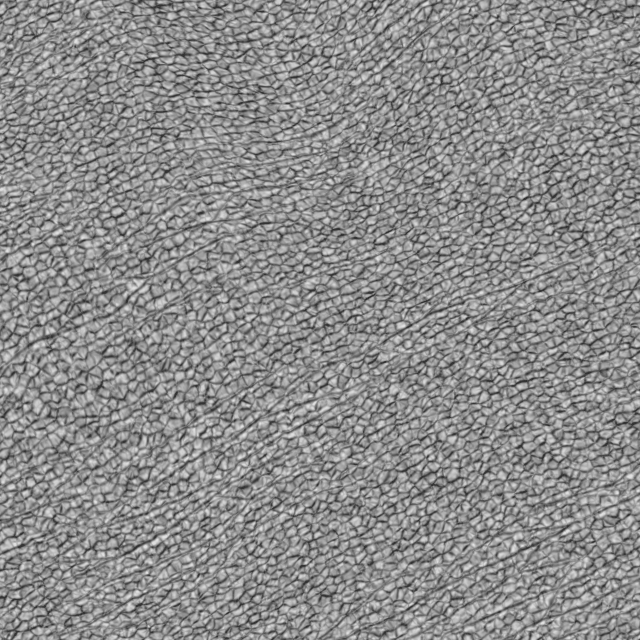
Give the GLSL for this texture, as a three.js fragment shader.

```glsl
// Grey leather: small pebbled grains split by dark creases, with long folds
// rising to the right. Three stretched Voronoi layers (folds, grains, fine
// wrinkles) share one sheared domain; value noise adds the mottled surface.

varying vec2 vUv;

// Layout, in canvas units
const float FOLD_ANGLE = 0.47;
const vec2 FOLD_SCALE = vec2(5.0, 27.0);
const vec2 GRAIN_SCALE = vec2(61.0, 80.0);
const vec2 WRINKLE_SCALE = vec2(118.0, 136.0);
const float CELL_JITTER = 0.82;
const float MOTTLE_SCALE = 190.0;
const vec2 BEND_SCALE = vec2(3.6, 1.6);
const float BEND_AMOUNT = 0.09;
const float WOBBLE_SCALE = 85.0;
const float WOBBLE_AMOUNT = 0.0036;

// Crease half widths, and how much creases across the folds keep
const float FOLD_WIDTH = 0.0024;
const float GRAIN_WIDTH = 0.0021;
const float WRINKLE_WIDTH = 0.0016;
const float FOLD_CROSSWISE = 0.0;
const float GRAIN_CROSSWISE = 0.6;
const float GRAIN_RIM_OFFSET = 0.0044;
const float GRAIN_RIM_WIDTH = 0.0022;
const float FOLD_RIM_OFFSET = 0.0055;
const float FOLD_RIM_WIDTH = 0.0032;
const float FOLD_CLEARANCE = 0.0075;

// Tones
const float SURFACE_TONE = 0.682;
const float CREASE_DEPTH = 0.345;
const float WRINKLE_DEPTH = 0.10;
const float GRAIN_RIM_LIGHT = 0.04;
const float FOLD_RIM_LIGHT = 0.08;
const float MOTTLE_CONTRAST = 0.30;
const float DARKEST = 0.20;
const float LIGHTEST = 0.88;

vec2 hash2(vec2 p) {
  vec2 k = vec2(dot(p, vec2(127.1, 311.7)), dot(p, vec2(269.5, 183.3)));
  return fract(sin(k) * 43758.5453);
}

// Smooth value noise with two independent channels, each 0 to 1
vec2 noise2(vec2 p) {
  vec2 cell = floor(p);
  vec2 f = fract(p);
  f = f * f * (3.0 - 2.0 * f);
  vec2 low = mix(hash2(cell), hash2(cell + vec2(1.0, 0.0)), f.x);
  vec2 high = mix(hash2(cell + vec2(0.0, 1.0)), hash2(cell + 1.0), f.x);
  return mix(low, high, f.y);
}

// Soft line profile: 1 on the line, fading over the given width
float softLine(float d, float width) {
  return exp(-d * d / (width * width));
}

vec2 cellPoint(vec2 cell) {
  return 0.5 + CELL_JITTER * (hash2(cell) - 0.5);
}

// Voronoi creases: x is the border distance in canvas units, y the darkness,
// which drops to the crosswise share where a border runs across the folds
vec2 creases(vec2 p, vec2 scale, float seed, float width, float crosswise) {
  vec2 s = p * scale + seed;
  vec2 cell = floor(s);
  vec2 f = fract(s);
  vec2 nearestCell = vec2(0.0);
  vec2 nearest = vec2(0.0);
  float best = 9.0;
  for (int j = -1; j <= 1; j++) {
    for (int i = -1; i <= 1; i++) {
      vec2 offset = vec2(float(i), float(j));
      vec2 r = offset + cellPoint(cell + offset) - f;
      float d = dot(r, r);
      if (d < best) {
        best = d;
        nearest = r;
        nearestCell = offset;
      }
    }
  }
  float border = 1.0;
  float dark = 0.0;
  for (int j = -2; j <= 2; j++) {
    for (int i = -2; i <= 2; i++) {
      vec2 offset = nearestCell + vec2(float(i), float(j));
      vec2 r = offset + cellPoint(cell + offset) - f;
      vec2 apart = r - nearest;
      if (dot(apart, apart) > 0.0001) {
        vec2 slope = apart * scale;
        float gap = dot(0.5 * (nearest + r), apart) / length(slope);
        float along = slope.y * slope.y / dot(slope, slope);
        border = min(border, gap);
        dark = max(dark, softLine(gap, width) * mix(crosswise, 1.0, along));
      }
    }
  }
  return vec2(border, dark);
}

void main() {
  // Turn to the fold direction, then shear into curves and wobble finely
  float c = cos(FOLD_ANGLE);
  float s = sin(FOLD_ANGLE);
  vec2 p = vec2(c * vUv.x + s * vUv.y, c * vUv.y - s * vUv.x);
  p.y += BEND_AMOUNT * (noise2(p * BEND_SCALE + 7.0).x - 0.5);
  vec2 q = p + WOBBLE_AMOUNT * (noise2(p * WOBBLE_SCALE + 31.0) - 0.5);

  // Creases: folds come in broken bands, and grains fade beside them
  vec2 grain = creases(q, GRAIN_SCALE, 11.0, GRAIN_WIDTH, GRAIN_CROSSWISE);
  vec2 fold = creases(q, FOLD_SCALE, 53.0, FOLD_WIDTH, FOLD_CROSSWISE);
  vec2 wrinkle = creases(q, WRINKLE_SCALE, 97.0, WRINKLE_WIDTH, 1.0);
  float foldStrength = smoothstep(0.3, 0.7, noise2(p * vec2(4.0, 14.0) + 19.0).x);
  foldStrength *= mix(0.6, 1.1, noise2(p * 32.0 + 43.0).x);
  float grainStrength = mix(0.5, 1.25, noise2(p * 105.0 + 3.0).x);
  grainStrength *= 1.0 - 0.45 * foldStrength * softLine(fold.x, FOLD_CLEARANCE);
  float crease = max(grain.y * grainStrength, fold.y * foldStrength);
  float wrinkling = wrinkle.y * noise2(p * 110.0).y * 1.6;

  // Light rims beside the creases and mottling on the grains
  float foldRim = foldStrength * softLine(fold.x - FOLD_RIM_OFFSET, FOLD_RIM_WIDTH);
  float grainRim = softLine(grain.x - GRAIN_RIM_OFFSET, GRAIN_RIM_WIDTH);
  float mottle = noise2(q * MOTTLE_SCALE + 61.0).x - 0.5;

  float tone = SURFACE_TONE + MOTTLE_CONTRAST * mottle;
  tone += GRAIN_RIM_LIGHT * grainRim + FOLD_RIM_LIGHT * foldRim;
  tone -= CREASE_DEPTH * crease + WRINKLE_DEPTH * wrinkling;
  gl_FragColor = vec4(vec3(clamp(tone, DARKEST, LIGHTEST)), 1.0);
}
```
